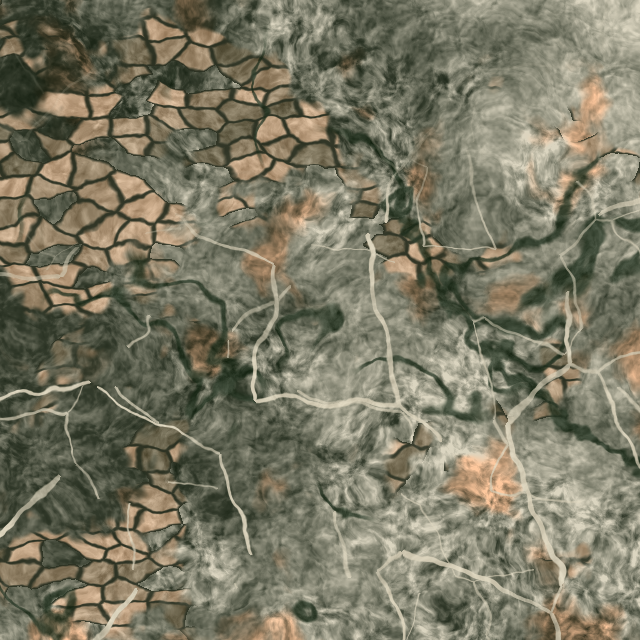
A WebGL 2 fragment shader for this texture:

```glsl
#version 300 es
precision highp float;

uniform vec2 u_resolution;
out vec4 fragColor;

float hash(vec2 p) {
    vec3 q = fract(vec3(p.xyx) * 0.1031);
    q += dot(q, q.yzx + 33.33);
    return fract((q.x + q.y) * q.z);
}

float noise(vec2 p) {
    vec2 i = floor(p), f = fract(p);
    f = f * f * (3.0 - 2.0 * f);
    return mix(mix(hash(i), hash(i + vec2(1, 0)), f.x),
               mix(hash(i + vec2(0, 1)), hash(i + vec2(1, 1)), f.x), f.y);
}

const mat2 TURN = mat2(0.8, 0.6, -0.6, 0.8);

float fbm(vec2 p) {
    float sum = 0.0, amp = 0.5;
    for (int k = 0; k < 4; k++) {
        sum += amp * noise(p);
        p = TURN * p * 2.03 + 17.3;
        amp *= 0.5;
    }
    return sum / 0.9375;
}

vec2 wobble(vec2 p) {
    return vec2(fbm(p), fbm(p + 41.7)) - 0.5;
}

// Rounded hills divided by creased valleys
float height(vec2 p) {
    float sum = 0.0, amp = 0.5;
    p = TURN * p * vec2(5.0, 6.5) + 60.0;
    for (int k = 0; k < 5; k++) {
        sum += amp * abs(2.0 * noise(p) - 1.0);
        p = TURN * p * 2.05 + 9.1;
        amp *= 0.52;
    }
    return sum;
}

vec2 site(vec2 cell) {
    return cell + 0.1 + 0.8 * vec2(hash(cell), hash(cell + 71.0));
}

// Voronoi cells: x = distance to border, y = border hash, z = cell hash
vec3 cells(vec2 p) {
    vec2 base = floor(p), home = base;
    float nearest = 9.0;
    for (int k = 0; k < 9; k++) {
        vec2 c = base + vec2(k % 3 - 1, k / 3 - 1);
        float d = distance(site(c), p);
        if (d < nearest) { nearest = d; home = c; }
    }
    vec2 a = site(home) - p, other = home;
    float border = 9.0;
    for (int k = 0; k < 25; k++) {
        vec2 c = home + vec2(k % 5 - 2, k / 5 - 2);
        if (c == home) continue;
        vec2 b = site(c) - p;
        float d = dot(0.5 * (a + b), normalize(b - a));
        if (d < border) { border = d; other = c; }
    }
    return vec3(border, hash(home + other + 5.0), hash(home + 23.0));
}

// Branching tracks along a share of the cell borders
float tracks(vec2 p, float scale, float share, float width, float soft) {
    vec3 c = cells(p * scale);
    float w = width * (0.55 + 0.75 * fract(c.y * 17.0));
    return step(c.y, share) * (1.0 - smoothstep(w - soft, w + soft, c.x / scale));
}

void main() {
    vec2 p = gl_FragCoord.xy / min(u_resolution.x, u_resolution.y);
    float soft = max(0.0013, 0.8 / min(u_resolution.x, u_resolution.y));
    vec2 bend = wobble(p * 7.0);
    vec2 q = p + 0.09 * bend + 0.012 * wobble(p * 38.0);

    // Relief lit from the upper left
    vec2 e = 0.0028 * vec2(-0.7, 0.7);
    float h = height(q);
    float slope = height(q - e) - height(q + e);
    float grain = fbm(q * 85.0) - 0.5;
    float tone = 0.36 + 3.2 * slope + 0.55 * (h - 0.3) + 0.22 * (p.x - 0.5)
               + 1.1 * (fbm(q * 3.5 + 8.0) - 0.5) + 0.55 * grain
               + 0.16 * (noise(p * 210.0) - 0.5);

    // Bare, speckled ground
    float bare = smoothstep(0.5, 0.68, fbm(q * 7.0 + 31.0) + 0.14 * (p.x - 0.5));
    tone += bare * (0.16 + 0.9 * grain);
    tone = tone < 0.0 ? tone * 0.4 : tone;
    vec3 col = mix(vec3(0.20, 0.23, 0.17), vec3(0.80, 0.78, 0.70), clamp(tone, -0.15, 1.1));

    // Rusty soil
    float rust = smoothstep(0.58, 0.74, fbm(q * 9.0 + 87.0));
    col = mix(col, col * vec3(1.16, 0.94, 0.82), rust);

    // Terraced fields with dark hedges
    vec2 r = (p - vec2(0.24, 0.77)) * vec2(2.6, 4.6);
    vec2 s = (p - vec2(0.12, 0.17)) * vec2(6.0, 6.5);
    float farmed = 0.40 * exp(-dot(r, r)) + 0.28 * exp(-dot(s, s)) + fbm(p * 8.0 + 3.0);
    farmed = smoothstep(0.69, 0.76, farmed);
    vec3 field = cells((p + 0.05 * bend + 0.02 * wobble(p * 24.0)) * vec2(17.0, 32.0) + 4.0);
    vec3 soil = mix(vec3(0.40, 0.38, 0.29), vec3(0.80, 0.67, 0.54), smoothstep(0.15, 0.8, field.z));
    soil += 0.35 * grain + 0.9 * slope;
    soil = mix(vec3(0.17, 0.19, 0.13), soil, smoothstep(0.02, 0.13, field.x));
    col = mix(col, soil, farmed * step(0.25, field.z) * 0.9);

    // Wooded gullies and the winding stream
    float gully = abs(fbm(q * 3.2 + 52.0) - 0.5);
    float woods = (1.0 - smoothstep(0.004, 0.017, gully)) * smoothstep(0.38, 0.55, noise(p * 6.0 + 12.0));
    float stream = abs(p.y - 0.74 + 1.2 * (p.x - 0.56) + 0.28 * bend.x + 0.10 * (fbm(p * 22.0) - 0.5));
    woods = max(woods, (1.0 - smoothstep(0.006, 0.02, stream)) * smoothstep(0.48, 0.56, p.x));
    col = mix(col, vec3(0.14, 0.20, 0.13) + 0.25 * grain, 0.8 * woods);

    // Pale roads and footpaths
    vec2 way = p + 0.10 * wobble(p * 5.0 + 20.0) + 0.012 * wobble(p * 27.0);
    float open = 1.0 - 0.85 * smoothstep(0.62, 0.76, p.y + 0.25 * (0.5 - p.x));
    float road = tracks(way + 2.0, 4.2, 0.52, 0.0036, soft);
    float path = tracks(way + 0.7, 7.5, 0.27, 0.0019, soft);
    float worn = 0.72 + 0.28 * smoothstep(0.3, 0.6, noise(p * 19.0));
    col = mix(col, vec3(0.83, 0.80, 0.71) + 0.2 * grain, max(road, 0.75 * path) * worn * open);

    fragColor = vec4(clamp(col, 0.0, 1.0), 1.0);
}
```
